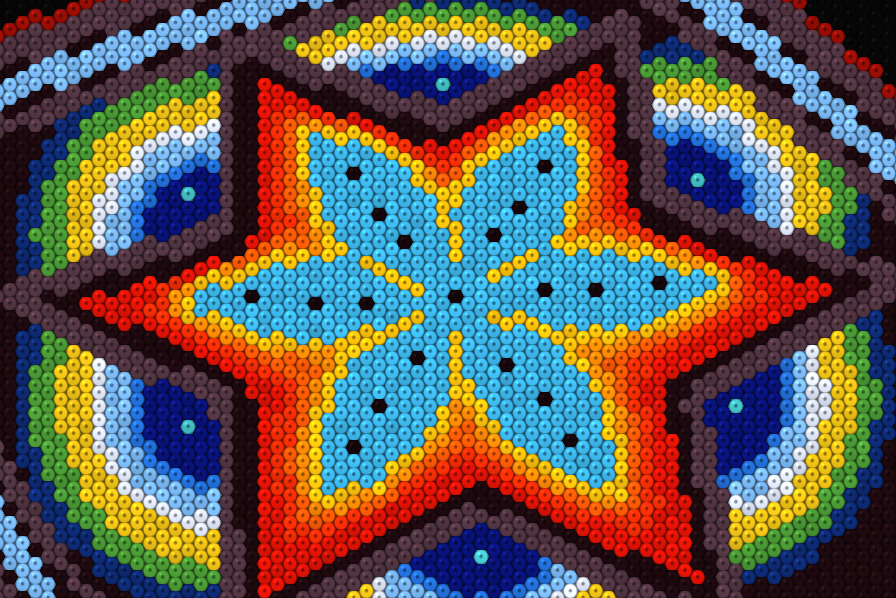
Write a WebGL 1 fragment shader that draws this pattern.

```glsl
precision highp float;
uniform vec2 u_resolution;

const vec2 CENTRE = vec2(0.762, 0.504);
const vec2 PITCH = vec2(0.0213, 0.0229);
const vec3 MAROON = vec3(0.11, 0.035, 0.055);
const vec3 MAUVE = vec3(0.31, 0.20, 0.25);
const vec3 SKY = vec3(0.23, 0.69, 0.89);
const vec3 PALE_BLUE = vec3(0.46, 0.70, 0.93);
const vec3 YELLOW = vec3(0.96, 0.74, 0.04);
const vec3 RED = vec3(0.84, 0.07, 0.02);

vec2 gradientAt(vec2 cell) {
  float angle = 6.2832 * fract(sin(dot(cell, vec2(127.1, 311.7))) * 4375.85);
  return vec2(cos(angle), sin(angle));
}

float gradientNoise(vec2 p) {
  vec2 i = floor(p), f = fract(p), u = f * f * (3.0 - 2.0 * f), e = vec2(1.0, 0.0);
  float low = mix(dot(gradientAt(i), f), dot(gradientAt(i + e), f - e), u.x);
  float high = mix(dot(gradientAt(i + e.yx), f - e.yx), dot(gradientAt(i + 1.0), f - 1.0), u.x);
  return mix(low, high, u.y);
}

// Nearest bead in a staggered lattice of upright columns
vec2 beadCentre(vec2 p) {
  vec2 size = PITCH * vec2(2.0, 1.0), local = p - CENTRE, q = local / size;
  vec2 a = floor(q + 0.5) * size, b = (floor(q) + 0.5) * size;
  return CENTRE + (distance(local, a) < distance(local, b) ? a : b);
}

float sameBead(vec2 a, vec2 b) {
  return 1.0 - step(0.004, distance(a, b));
}

vec3 above(vec3 base, vec3 next, float edge, float value) {
  return mix(base, next, step(edge, value));
}

float segmentDistance(vec2 p, vec2 a, vec2 b) {
  vec2 w = p - a, e = b - a;
  return length(w - e * clamp(dot(w, e) / dot(e, e), 0.0, 1.0));
}

float sideDistance(vec2 p, vec2 a, vec2 b) {
  vec2 e = normalize(b - a);
  return dot(p - a, vec2(-e.y, e.x));
}

// Positive inside the closed outline
float polygonDepth(vec2 p, vec2 corners[12]) {
  float nearest = 10.0, side = -1.0;
  vec2 previous = corners[11];
  for (int i = 0; i < 12; i++) {
    vec2 corner = corners[i], e = previous - corner, w = p - corner;
    nearest = min(nearest, segmentDistance(p, corner, previous));
    bvec3 c = bvec3(p.y >= corner.y, p.y < previous.y, e.x * w.y > e.y * w.x);
    if (all(c) || all(not(c))) side = -side;
    previous = corner;
  }
  return side * nearest;
}

// Lens from the centre to a tip
float petalDistance(vec2 p, vec2 tip) {
  vec2 axis = normalize(tip - CENTRE), q = p - 0.5 * (tip + CENTRE);
  float halfLength = 0.5 * distance(tip, CENTRE), width = 0.064 + 0.024 * abs(axis.y);
  float radius = (halfLength * halfLength + width * width) / (2.0 * width);
  float shift = radius - width;
  vec2 s = abs(vec2(axis.x * q.y - axis.y * q.x, dot(q, axis)));
  return (s.y - halfLength) * shift > s.x * halfLength
    ? length(s - vec2(0.0, halfLength)) : length(s + vec2(shift, 0.0)) - radius;
}

vec3 ringColour(float r) {
  vec3 c = above(vec3(0.03, 0.07, 0.46), vec3(0.13, 0.42, 0.82), 0.39, r);
  c = above(c, PALE_BLUE, 0.46, r);
  c = above(c, vec3(0.84, 0.87, 0.93), 0.57, r);
  c = above(c, vec3(0.90, 0.73, 0.08), 0.65, r);
  c = above(c, vec3(0.28, 0.58, 0.20), 0.81, r);
  c = above(c, vec3(0.05, 0.16, 0.44), 0.94, r);
  return above(c, MAROON, 1.04, r);
}

vec3 frameColour(vec3 base, float e) {
  vec3 c = above(above(base, MAUVE, -0.074, e), MAROON, -0.039, e);
  c = above(above(c, PALE_BLUE, -0.025, e), MAROON, 0.022, e);
  c = above(above(c, MAUVE, 0.035, e), RED * 0.7, 0.083, e);
  return above(c, vec3(0.025), 0.102, e);
}

vec3 flameColour(float t) {
  vec3 c = above(RED, vec3(0.93, 0.17, 0.02), 0.40, t);
  return above(above(c, vec3(0.96, 0.34, 0.02), 0.66, t), vec3(0.98, 0.53, 0.02), 0.87, t);
}

vec3 patternColour(vec2 p) {
  vec2 corners[12], tips[6], pupils[6];
  vec4 eyes[6];
  corners[0] = vec2(0.359, 0.961);  corners[1] = vec2(0.732, 0.824);
  corners[2] = vec2(1.055, 1.0);    corners[3] = vec2(1.119, 0.678);
  corners[4] = vec2(1.565, 0.533);  corners[5] = vec2(1.182, 0.326);
  corners[6] = vec2(1.26, -0.094);  corners[7] = vec2(0.791, 0.121);
  corners[8] = vec2(0.365, -0.104); corners[9] = vec2(0.357, 0.316);
  corners[10] = vec2(-0.055, 0.508); corners[11] = vec2(0.359, 0.633);
  tips[0] = vec2(0.523, 0.77);  tips[1] = vec2(0.947, 0.785); tips[2] = vec2(1.201, 0.521);
  tips[3] = vec2(1.025, 0.184); tips[4] = vec2(0.541, 0.17);  tips[5] = vec2(0.316, 0.492);
  pupils[0] = vec2(0.727, 0.859); pupils[1] = vec2(1.158, 0.707); pupils[2] = vec2(1.23, 0.316);
  pupils[3] = vec2(0.795, 0.068); pupils[4] = vec2(0.316, 0.281); pupils[5] = vec2(0.318, 0.682);
  // Ring centres and radii
  eyes[0] = vec4(0.729, 0.820, 0.371, 0.186); eyes[1] = vec4(1.113, 0.668, 0.332, 0.250);
  eyes[2] = vec4(1.191, 0.336, 0.293, 0.312); eyes[3] = vec4(0.795, 0.117, 0.322, 0.293);
  eyes[4] = vec4(0.361, 0.326, 0.328, 0.332); eyes[5] = vec4(0.371, 0.609, 0.332, 0.283);

  float ring = 9.0, pupil = 0.0, petal = 9.0, spoke = 9.0, spot = sameBead(p, CENTRE);
  for (int i = 0; i < 6; i++) {
    ring = min(ring, length((p - eyes[i].xy) / eyes[i].zw));
    pupil = max(pupil, sameBead(p, beadCentre(pupils[i])));
    petal = min(petal, petalDistance(p, tips[i]));
    vec2 ray = normalize(corners[2 * i + 1] - CENTRE);
    spoke = min(spoke, segmentDistance(p, CENTRE + ray * 0.068, CENTRE + ray * 0.16));
    for (int k = 0; k < 3; k++) {
      vec2 seed = mix(CENTRE, tips[i], 0.33 + 0.215 * float(k));
      spot = max(spot, sameBead(p, beadCentre(seed)));
    }
  }
  float frame = max(sideDistance(p, vec2(0.0, 0.848), vec2(0.43, 0.99)),
    max(sideDistance(p, vec2(1.182, 1.0), vec2(1.5, 0.723)),
        sideDistance(p, vec2(0.078, 0.0), vec2(0.0, 0.121))));
  vec3 colour = mix(ringColour(ring), vec3(0.25, 0.72, 0.75), pupil);
  colour = frameColour(colour, frame);

  // Star: outline, flame bands, then petals
  float depth = polygonDepth(p, corners), heat = depth - 0.066;
  colour = above(above(colour, MAUVE, 0.0, depth), MAROON, 0.039, depth);
  if (heat > 0.0) {
    colour = flameColour(heat / (heat + max(petal - 0.02, 0.0)));
    colour = above(YELLOW, colour, 0.02, petal);
    colour = above(SKY, colour, 0.0, petal);
    colour = above(YELLOW, colour, 0.011, spoke);
    colour = mix(colour, MAROON * 0.7, spot);
  }
  return colour;
}

void main() {
  vec2 p = gl_FragCoord.xy / u_resolution.y;
  vec2 bead = beadCentre(p), q = (p - bead) / PITCH;
  float soft = 0.5 / (u_resolution.y * PITCH.y), r = length(q);
  vec3 colour = patternColour(bead) * (1.0 + 0.18 * gradientNoise(bead * 37.0));
  // Bead body, hole and glint
  float body = 1.0 - smoothstep(0.46 - soft, 0.56 + soft, r);
  float hole = 1.0 - smoothstep(0.10 - soft, 0.17 + soft, length(q - vec2(0.0, 0.03)));
  float glint = 1.0 - smoothstep(0.02, 0.15 + soft, length(q - vec2(-0.18, 0.23)));
  colour *= mix(0.46, 1.06 + 0.12 * q.y, body) * (1.0 - 0.42 * hole);
  colour += glint * (0.05 + 0.16 * colour);
  gl_FragColor = vec4(clamp(colour, 0.0, 1.0), 1.0);
}
```
